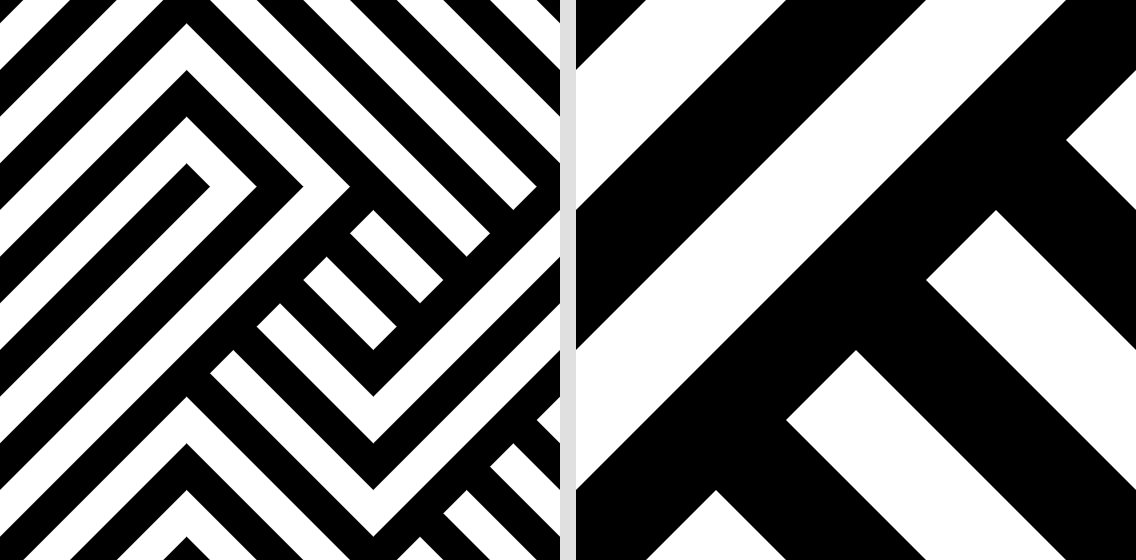
Left: the whole. Right: its middle third, enlarged.
Give the GLSL for this pattern, as a WebGL 1 fragment shader.

```glsl
precision highp float;
// Black and white diagonal stripes on a three by three grid of cells.
// Regions lean one way or the other: stripes meet in mitred chevrons on the
// cell edges, and stop short in square ends along some cell diagonals.
uniform vec2 u_resolution;

// Signed stripe field: positive inside white, zero on the edges, period 4
float stripes(float t) {
  return 1.0 - abs(mod(t, 4.0) - 2.0);
}

// p runs 0..24 with y downwards; each cell is 8 units wide
float wovenStripes(vec2 p) {
  float rising = p.x + p.y;
  float falling = p.x - p.y;
  bool leansRight = true;
  float ends = 1.0;

  if (p.x > 16.0) {
    // Right column: a rising band between two cut diagonals
    float fromBand = abs(rising - 36.0) - 4.0;
    leansRight = fromBand < 0.0;
    ends = abs(fromBand) - 1.0;
  } else if (p.x > 8.0) {
    // Middle column: a rising wedge above one cut diagonal
    leansRight = p.y > 8.0 && rising < 24.0;
    ends = abs(rising - 24.0) - 1.0;
  }
  return min(stripes(leansRight ? rising : falling), ends);
}

void main() {
  float side = min(u_resolution.x, u_resolution.y);
  vec2 p = gl_FragCoord.xy / side * 24.0;
  p.y = 24.0 * u_resolution.y / side - p.y;

  // The field rises by sqrt(2) per unit across a diagonal edge
  float blur = 0.7 * 1.4142 * 24.0 / side;
  float white = smoothstep(-blur, blur, wovenStripes(p));
  gl_FragColor = vec4(vec3(white), 1.0);
}
```
